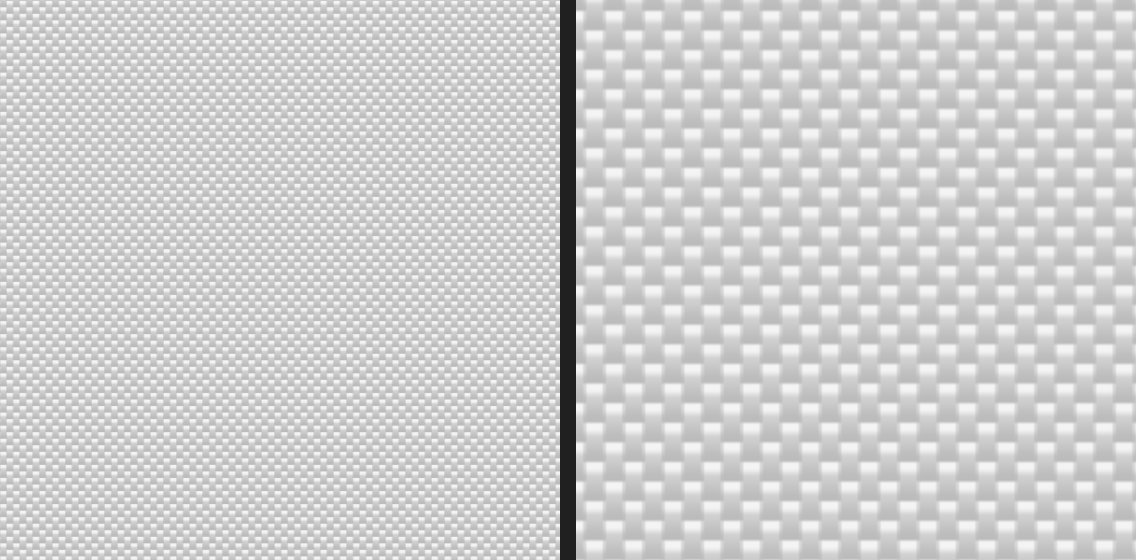
Left: the whole. Right: its middle third, enlarged.
A three.js fragment shader for this texture:

```glsl
// Fine pale grey basket weave: half-dropped strands, each glinting at its top and fading down.
#define REPEATS 42.83      // repeats across and down
#define RISE 0.11          // height of the soft upper edge, in repeats
#define GLINT_END 0.20     // where the glint starts to fade
#define BODY_START 0.44    // where the glint has faded into the body
#define SEAM 0.16          // softness of the strand sides, in strand widths
#define SIDE_SHADE 0.025   // darkening along the strand sides
#define GLINT vec3(0.955)
#define BODY vec3(0.825)
#define SHADOW vec3(0.735)

varying vec2 vUv;

// Shade of one strand; depth counts repeats down from the top edge.
vec3 strandColor(float column, float depth) {
  float halfDrop = 0.5 * mod(column + 1.0, 2.0);
  float t = fract(depth + halfDrop);

  vec3 body = mix(BODY, SHADOW, smoothstep(BODY_START - 0.15, 1.0, t));
  vec3 color = mix(GLINT, body, smoothstep(GLINT_END, BODY_START, t));
  return mix(SHADOW, color, smoothstep(0.0, RISE, t));
}

void main() {
  // Two strands fit in each repeat.
  float across = vUv.x * REPEATS * 2.0;
  float depth = (1.0 - vUv.y) * REPEATS;
  float column = floor(across);
  float x = fract(across);

  // Blend into the nearest neighbour to smooth the seam.
  float sideDistance = min(x, 1.0 - x);
  float neighbour = column + (x < 0.5 ? -1.0 : 1.0);
  float seam = 1.0 - smoothstep(0.0, SEAM, sideDistance);
  vec3 color = mix(strandColor(column, depth), strandColor(neighbour, depth), 0.5 * seam);

  // Slight rounding of the strand sides.
  color -= SIDE_SHADE * seam;

  gl_FragColor = vec4(color, 1.0);
}
```
